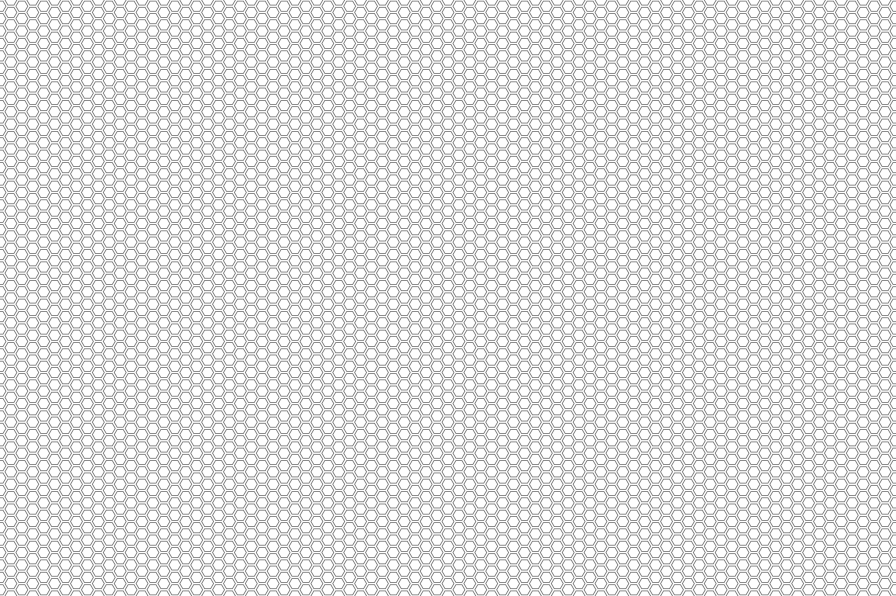
Write a WebGL 2 fragment shader that draws this pattern.

```glsl
#version 300 es
precision highp float;
// A fine honeycomb: 41 by 48 repeats, each holding two flat-topped hexagons.
// Every hexagon has its own thin grey outline, inset from the cell border, so
// neighbours form double lines. Edges are smoothed by averaging subsamples.

uniform vec2 u_resolution;
out vec4 outColor;

const vec2 REPEATS = vec2(41.0, 48.0);
const int SAMPLES = 4;

// Hexagonal distance from the nearest cell centre: 0 there, 0.5 at the border
float hexDistance(vec2 p) {
  vec2 size = vec2(sqrt(3.0), 1.0);
  vec2 a = (fract(p + vec2(0.5, 0.0)) - 0.5) * size;
  vec2 b = (fract(p + vec2(0.0, 0.5)) - 0.5) * size;
  vec2 q = abs(dot(a, a) < dot(b, b) ? a : b);
  return max(q.y, dot(q, vec2(0.8660, 0.5)));
}

// Share of a subsample covered by the inset outline
float outline(vec2 p, float blur) {
  float fromLine = abs(hexDistance(p) - 0.41);
  return clamp((0.0325 - fromLine) / blur + 0.5, 0.0, 1.0);
}

void main() {
  float blur = REPEATS.y / u_resolution.y / float(SAMPLES);

  // Average a grid of subsamples inside the pixel
  float ink = 0.0;
  for (int j = 0; j < SAMPLES; j++) {
    for (int i = 0; i < SAMPLES; i++) {
      vec2 offset = (vec2(i, j) + 0.5) / float(SAMPLES) - 0.5;
      vec2 uv = (gl_FragCoord.xy + offset) / u_resolution;
      ink += outline(uv * REPEATS, blur);
    }
  }
  ink /= float(SAMPLES * SAMPLES);

  vec3 paper = vec3(0.995);
  vec3 lineGrey = vec3(0.44);
  outColor = vec4(mix(paper, lineGrey, ink), 1.0);
}
```
